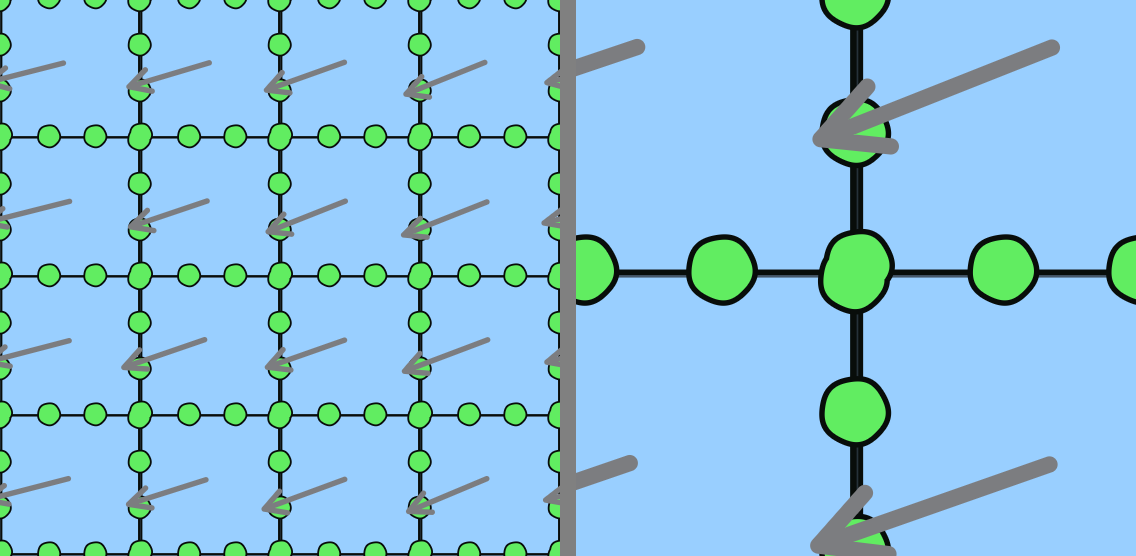
Left, the full canvas; right, a detail of the centre.
Give the GLSL for this pattern, as a Shadertoy shader.

```glsl
#define CELLS 4.0
#define NODE_RADIUS 0.079
#define OUTLINE 0.013
#define NODE_STEP 0.33
#define SHAFT_HALF 0.0195
#define BARB_LENGTH 0.168
#define BARB_ANGLE 0.46
#define SKY vec3(0.60, 0.81, 1.00)
#define GREEN vec3(0.38, 0.93, 0.38)
#define INK vec3(0.03, 0.05, 0.04)
#define STEEL vec3(0.27, 0.34, 0.41)
#define ARROW_GRAY vec3(0.485, 0.49, 0.50)

vec2 hash22(vec2 p) {
    vec3 q = fract(vec3(p.xyx) * vec3(0.1031, 0.1030, 0.0973));
    q += dot(q, q.yzx + 33.33);
    return fract((q.xx + q.yz) * q.zy);
}

float cover(float d, float px) {
    return clamp(0.5 - d / px, 0.0, 1.0);
}

float segment(vec2 p, vec2 a, vec2 b) {
    vec2 pa = p - a, ba = b - a;
    return length(pa - ba * clamp(dot(pa, ba) / dot(ba, ba), 0.0, 1.0));
}

// Offset to the nearest copy of a point repeated once per cell
vec2 nearest(vec2 p, vec2 centre) {
    return fract(p - centre + 0.5) - 0.5;
}

// Circle with a faintly uneven, hand-drawn rim
float node(vec2 p, vec2 centre) {
    vec2 q = nearest(p, centre);
    float wobble = 0.0015 * cos(5.0 * atan(q.y, q.x) + 0.7);
    return length(q) - NODE_RADIUS - wobble;
}

float nodes(vec2 p) {
    // Doubled node on each crossing
    float d = min(node(p, vec2(0.006, 0.033)), node(p, vec2(-0.006, -0.001)));
    // Two nodes along each edge
    for (int i = 1; i <= 2; i++) {
        float t = 0.02 + NODE_STEP * float(i);
        d = min(d, node(p, vec2(t, 0.020)));
        d = min(d, node(p, vec2(-0.003, t)));
    }
    return d;
}

vec2 rotate(vec2 v, float a) {
    float c = cos(a), s = sin(a);
    return vec2(c * v.x - s * v.y, s * v.x + c * v.y);
}

// Arrow of one cell; id is wrapped so both borders agree
float arrow(vec2 p, vec2 id) {
    vec2 tipJitter = hash22(id + 3.0) - 0.5;
    vec2 tailJitter = hash22(id + 17.0) - 0.5;
    vec2 barbJitter = hash22(id + 41.0) - 0.5;
    vec2 tip = vec2(-0.088, 0.393 - 0.023 * id.x) + tipJitter * vec2(0.070, 0.030);
    vec2 tail = vec2(0.475, 0.550) + tailJitter * vec2(0.050, 0.014);
    vec2 barb = normalize(tail - tip) * BARB_LENGTH;
    float d = segment(p, tip, tail);
    d = min(d, segment(p, tip, tip + rotate(barb, BARB_ANGLE + 0.12 * barbJitter.x)));
    d = min(d, segment(p, tip, tip + rotate(barb, -BARB_ANGLE + 0.12 * barbJitter.y)));
    return d - SHAFT_HALF;
}

void mainImage(out vec4 fragColor, in vec2 fragCoord) {
    vec2 p = fragCoord / iResolution.xy * CELLS;
    float px = CELLS / min(iResolution.x, iResolution.y);
    vec3 col = SKY;

    // Horizontal rule: ink above, steel shade below
    float ruleY = nearest(p, vec2(0.0, 0.0105)).y;
    col = mix(col, STEEL, cover(abs(ruleY) - 0.0095, px));
    col = mix(col, INK, cover(abs(ruleY - 0.003) - 0.0065, px));

    // Vertical rule: heavy ink with a thin lighter core
    float ruleX = nearest(p, vec2(0.0015, 0.0)).x;
    col = mix(col, INK, cover(abs(ruleX) - 0.0155, px));
    col = mix(col, STEEL, 0.5 * cover(abs(ruleX - 0.002) - 0.002, px));

    // Outlined nodes
    float d = nodes(p);
    col = mix(col, INK, cover(d - 0.5 * OUTLINE, px));
    col = mix(col, GREEN, cover(d + 0.5 * OUTLINE, px));

    // Arrows of this cell and of the right neighbour, whose head reaches in
    float arrows = 1.0;
    for (int i = 0; i <= 1; i++) {
        vec2 cell = floor(p) + vec2(float(i), 0.0);
        arrows = min(arrows, arrow(p - cell, mod(cell, CELLS)));
    }
    col = mix(col, ARROW_GRAY, cover(arrows, px));

    fragColor = vec4(col, 1.0);
}
```
